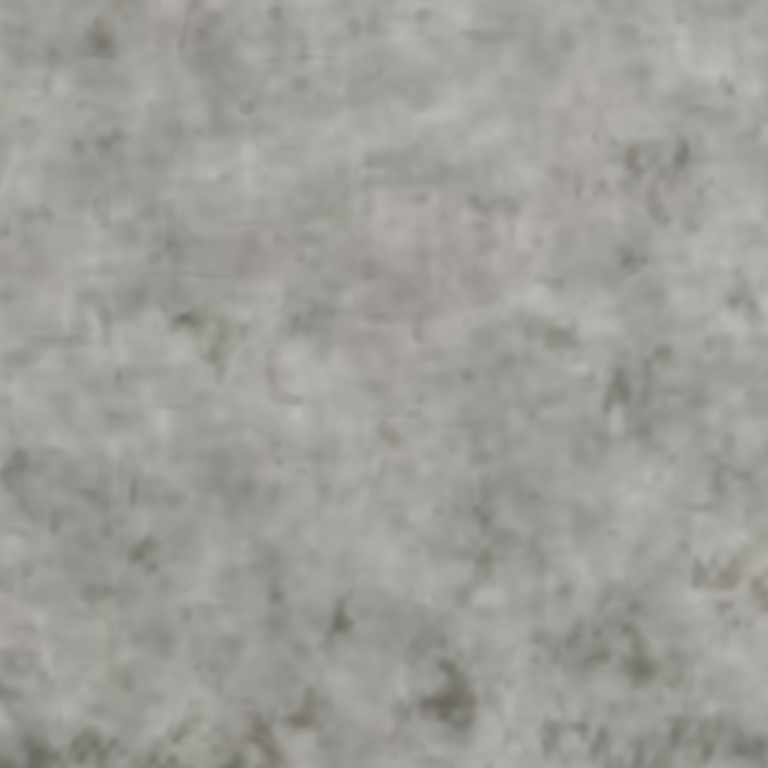
This texture is drawn by a Shadertoy shader. Its source:

```glsl
// Weathered grey concrete: soft mottling, olive stains, pale flecks and faint hairlines.

const vec3 CONCRETE = vec3(0.638, 0.635, 0.620);
const vec3 STAIN_LOSS = vec3(0.150, 0.148, 0.168);
const vec3 PIT_LOSS = vec3(0.066, 0.066, 0.065);
const vec3 WARM_TINT = vec3(0.012, -0.003, -0.003);
const vec3 OLIVE_TINT = vec3(-0.002, 0.001, -0.012);
const int HAIRLINES = 5;

float hash(vec2 p) {
    return fract(sin(dot(p, vec2(127.1, 311.7))) * 43758.55);
}

// Smooth value noise in the range -1 to 1
float noise(vec2 p) {
    vec2 cell = floor(p);
    vec2 f = fract(p);
    f = f * f * (3.0 - 2.0 * f);
    float low = mix(hash(cell), hash(cell + vec2(1, 0)), f.x);
    float high = mix(hash(cell + vec2(0, 1)), hash(cell + vec2(1, 1)), f.x);
    return mix(low, high, f.y) * 2.0 - 1.0;
}

vec2 rotate(vec2 p, float angle) {
    float c = cos(angle), s = sin(angle);
    return vec2(c * p.x - s * p.y, s * p.x + c * p.y);
}

// Octaves turned against each other to hide the lattice
float fbm(vec2 p, int octaves) {
    float sum = 0.0, weight = 0.55;
    for (int i = 0; i < octaves; i++) {
        sum += weight * noise(p);
        p = rotate(p, 0.65) * 2.03 + 17.3;
        weight *= 0.6;
    }
    return sum;
}

// Broad clouds, mid-sized mottling and fine grain stretched both ways
float mottling(vec2 p) {
    float clouds = 0.040 * fbm(p * 4.0 + 3.1, 2);
    float blots = 0.074 * fbm(rotate(p, 0.5) * 13.0 + 8.7, 3);
    float across = 0.028 * noise(p * vec2(25.0, 54.0) + 41.0);
    float upright = 0.024 * noise(p * vec2(56.0, 26.0) + 73.0);
    float grain = 0.010 * noise(rotate(p, 0.4) * 75.0);
    return clouds + blots + across + upright + grain;
}

// Soft ragged blotches gathered in patches, denser near the bottom
float stains(vec2 p) {
    float patches = noise(p * 5.0 + 21.4);
    float low = 1.0 - smoothstep(0.02, 0.45, p.y);
    float blotch = fbm(rotate(p, 0.3) * vec2(19.0, 16.0) + 5.9, 3);
    return smoothstep(0.25, 1.15, blotch + 0.28 * patches + 0.38 * low);
}

// Small soft spots where fine noise peaks
float spots(vec2 p, vec2 scale, float seed) {
    float peak = noise(p * scale + seed) + 0.4 * noise(rotate(p, 0.8) * scale + seed);
    return smoothstep(0.45, 1.35, peak);
}

// Short, nearly level scratches
float hairlines(vec2 p) {
    float sum = 0.0;
    for (int i = 0; i < HAIRLINES; i++) {
        float id = float(i);
        vec2 d = p - vec2(hash(vec2(id, 2.3)), hash(vec2(id, 7.9)));
        d.y += 0.004 * noise(vec2(p.x * 25.0, id));
        float halfLength = mix(0.03, 0.09, hash(vec2(id, 5.1)));
        float ends = 1.0 - smoothstep(0.3 * halfLength, halfLength, abs(d.x));
        float wear = 0.6 + 0.4 * noise(vec2(p.x * 40.0, id + 9.0));
        sum += ends * wear * (1.0 - smoothstep(0.0, 0.007, abs(d.y)));
    }
    return min(sum, 1.0);
}

void mainImage(out vec4 fragColor, in vec2 fragCoord) {
    vec2 uv = fragCoord / iResolution.y;

    // Gentle warp for irregular outlines
    vec2 warp = vec2(noise(uv * 16.0 + 2.0), noise(uv * 16.0 + 50.0));
    vec2 p = uv + 0.007 * warp;

    // Base tone, a little lighter towards the top
    vec3 color = CONCRETE + mottling(p) + 0.016 * (uv.y - 0.5);
    color += WARM_TINT * fbm(p * 5.0 + 31.0, 2);
    color += OLIVE_TINT * smoothstep(0.0, 1.0, noise(p * 7.0 + 62.0));

    // Stains, pits, flecks and scratches
    color -= STAIN_LOSS * stains(p);
    color -= PIT_LOSS * spots(p, vec2(32.0, 40.0), 12.6);
    color += 0.040 * spots(p, vec2(46.0, 36.0), 88.2);
    color -= 0.040 * hairlines(uv);

    fragColor = vec4(clamp(color, 0.0, 1.0), 1.0);
}
```
